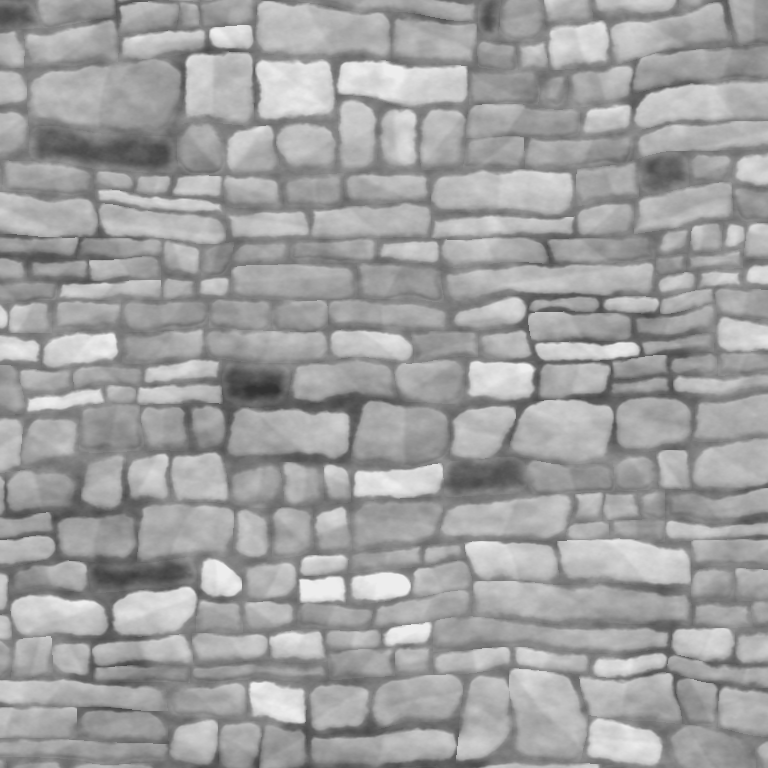
Write a three.js fragment shader that draws this texture.

```glsl
// Dry stone wall in greys: irregular courses of flat, rough-edged stones with shadowed gaps.
varying vec2 vUv;

float hash(vec2 p) {
  vec3 q = fract(vec3(p.xyx) * vec3(0.1031, 0.1030, 0.0973));
  q += dot(q, q.yzx + 33.33);
  return fract((q.x + q.y) * q.z);
}

float noise(vec2 p) {
  vec2 i = floor(p), f = fract(p);
  f = f * f * (3.0 - 2.0 * f);
  return mix(mix(hash(i), hash(i + vec2(1.0, 0.0)), f.x),
             mix(hash(i + vec2(0.0, 1.0)), hash(i + 1.0), f.x), f.y);
}

float fbm(vec2 p) {
  float sum = 0.0, weight = 0.533;
  for (int i = 0; i < 4; i++) {
    sum += weight * noise(p);
    p = mat2(1.6, 1.2, -1.2, 1.6) * p + 7.3;
    weight *= 0.5;
  }
  return sum;
}

// Jittered boundary number i; the outer ones, 0 and count, stay fixed.
float boundary(float i, float seed, float count) {
  float inner = step(0.5, i) * step(i, count - 0.5);
  return i + 0.6 * inner * (hash(vec2(i + 11.0, seed * 3.7 + 50.0)) - 0.5);
}

// Irregular interval that holds x: index, lower end, upper end.
vec3 cut(float x, float seed, float count) {
  float i = clamp(floor(x), 0.0, count - 1.0);
  if (x < boundary(i, seed, count)) i -= 1.0;
  else if (x >= boundary(i + 1.0, seed, count)) i += 1.0;
  i = clamp(i, 0.0, count - 1.0);
  return vec3(i, boundary(i, seed, count), boundary(i + 1.0, seed, count));
}

float roundedBox(vec2 p, vec2 halfSize, float radius) {
  vec2 q = abs(p) - halfSize + radius;
  return length(max(q, 0.0)) + min(max(q.x, q.y), 0.0) - radius;
}

void main() {
  // Wavy courses and crooked joints
  vec2 p = vUv;
  p.y += 0.045 * (noise(vUv * vec2(3.0, 4.0) + 4.0) - 0.5);
  p += 0.014 * (vec2(noise(vUv * 17.0), noise(vUv * 15.0 + 31.0)) - 0.5);

  // Courses hold blocks, blocks hold layers, layers hold stones
  vec2 grid = p * vec2(4.6, 11.0) + 3.0;
  vec3 course = cut(grid.y, 1.0, 1000.0);
  grid.x += 9.0 * hash(vec2(course.x, 5.0));
  vec3 block = cut(grid.x, course.x, 1000.0);
  vec2 blockSize = vec2(block.z - block.y, course.z - course.y);
  float blockSeed = hash(vec2(course.x + 20.0, block.x));
  float layers = 1.0 + floor(blockSeed * 1.6 + blockSize.y * 0.75);
  vec3 layer = cut((grid.y - course.y) / blockSize.y * layers, blockSeed * 40.0, layers);
  vec2 rowKey = vec2(course.x * 5.0 + layer.x, block.x);
  float columns = 1.0 + floor(hash(rowKey + 70.0) * 2.3 + 0.35);
  vec3 column = cut((grid.x - block.y) / blockSize.x * columns, rowKey.x + rowKey.y, columns);
  vec2 id = vec2(rowKey.x, block.x * 5.0 + column.x);

  // Stone outline: tilted, tapered, rounded and chipped
  vec2 lower = vec2(block.y, course.y) + blockSize * vec2(column.y / columns, layer.y / layers);
  vec2 upper = vec2(block.y, course.y) + blockSize * vec2(column.z / columns, layer.z / layers);
  vec2 halfSize = 0.5 * (upper - lower) / vec2(4.6, 11.0);
  vec2 q = (grid - 0.5 * (lower + upper)) / vec2(4.6, 11.0);
  vec2 local = q / halfSize;
  float shape = hash(id + 3.0), tone = hash(id + 17.0), lean = hash(id + 41.0) - 0.5;
  q.y += q.x * lean * 0.09;
  q.x += q.y * (hash(id + 53.0) - 0.5) * 0.35;
  vec2 body = halfSize - vec2(0.0025, 0.0015) - 0.002 * shape;
  body.y *= 1.0 - 0.13 * (1.0 + local.x * sign(lean)) * shape;
  float radius = min(body.x, body.y) * mix(0.2, 0.85, hash(id + 29.0));
  float d = roundedBox(q, body, radius);
  d += 0.013 * (fbm(vUv * vec2(32.0, 42.0) + id) - 0.5);

  // Recessed gaps, with scattered deep hollows and missing stones
  float grain = fbm(vUv * vec2(45.0, 65.0)) - 0.5;
  float missing = step(hash(id + 97.0), 0.035);
  float hollow = smoothstep(0.6, 0.82, noise(vUv * vec2(7.0, 9.0) + 60.0));
  float gap = 0.52 + 0.22 * grain - 0.13 * hollow;
  gap -= 0.04 * smoothstep(0.001, 0.007, d);
  gap -= 0.17 * missing * smoothstep(0.004, -0.012, d);

  // Stone face: own tone, light from above, a broken facet, mottling
  float face = mix(0.595, 0.765, tone) + 0.13 * pow(tone, 9.0);
  face += 0.035 * local.y + 0.035 * local.x * (shape - 0.5);
  float angle = 6.283 * hash(id + 83.0);
  float facet = dot(q, vec2(cos(angle), sin(angle))) + 0.012 * (shape - 0.5);
  face += 0.055 * (smoothstep(-0.004, 0.004, facet) - 0.5);
  face += 0.17 * grain + 0.15 * (fbm(vUv * vec2(14.0, 22.0) + id * 3.1) - 0.5);
  face += 0.045 * smoothstep(0.16, 0.0, abs(vUv.y - 0.21));
  face += 0.04 * smoothstep(-0.008, -0.002, d) * smoothstep(0.2, 0.8, local.y);
  face -= 0.075 * smoothstep(-0.008, 0.001, d) * (1.0 - 0.5 * local.y);

  float cover = smoothstep(0.0025, -0.0025, d) * (1.0 - missing);
  float grey = mix(gap, face, cover);
  gl_FragColor = vec4(vec3(clamp(grey, 0.2, 0.93)), 1.0);
}
```
